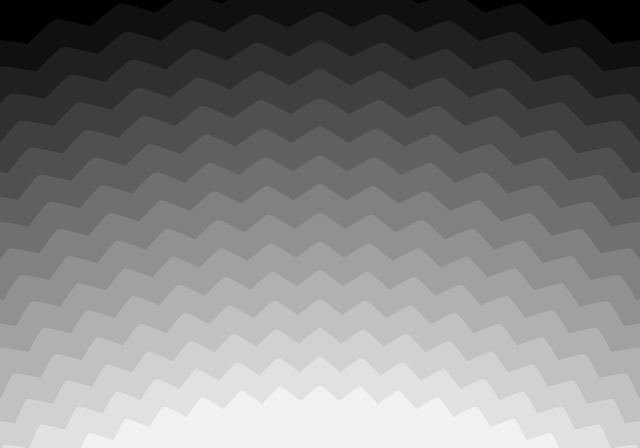
This background is drawn by a WebGL 1 fragment shader. Its source:

```glsl
precision highp float;
// Concentric zigzag bands fanning out from a centre below the canvas.
// The radius is offset by a rounded triangle wave in angle, then cut into
// equal rings that step from near white at the bottom to black in the corners.

uniform vec2 u_resolution;

// Lengths are in canvas heights, with x = 0 on the vertical midline.
const float TAU = 6.2831853;
const vec2  FAN_CENTRE = vec2(0.0, -1.1546);
const float INNER_RADIUS = 1.2942;  // tip radius of the brightest ring
const float RING_GAP = 0.06415;
const float RING_COUNT = 15.0;
const float TEETH = 92.0;           // zigzag teeth in a full turn
const float TOOTH_DEPTH = 0.0384;
const float TIP_ROUNDING = 0.1;     // fraction of half a tooth
const float BRIGHTEST = 0.945;
const float EDGE_SOFTNESS = 0.8;    // half width of an edge, in pixels

// Depth below the tooth tip: 0 at the rounded tip, near 1 at the sharp notch.
float toothProfile(float angle) {
  float t = 2.0 * abs(fract(angle * TEETH / TAU + 0.5) - 0.5);
  return sqrt(t * t + TIP_ROUNDING * TIP_ROUNDING) - TIP_ROUNDING;
}

// Rounds a continuous ring coordinate up to its band, with smooth edges.
float smoothBand(float level, float halfWidth) {
  float edge = floor(level + 0.5);
  float band = edge + smoothstep(-halfWidth, halfWidth, level - edge);
  return clamp(band, 0.0, RING_COUNT);
}

void main() {
  vec2 p = (gl_FragCoord.xy - vec2(0.5 * u_resolution.x, 0.0)) / u_resolution.y;

  // Polar coordinates around the fan centre, angle measured from straight up
  vec2 d = p - FAN_CENTRE;
  float angle = atan(d.x, d.y);
  float zigzagRadius = length(d) + TOOTH_DEPTH * toothProfile(angle);

  // Ring index and its grey tone
  float level = (zigzagRadius - INNER_RADIUS) / RING_GAP;
  float band = smoothBand(level, EDGE_SOFTNESS / (u_resolution.y * RING_GAP));
  float grey = BRIGHTEST * (1.0 - band / RING_COUNT);

  gl_FragColor = vec4(vec3(grey), 1.0);
}
```
